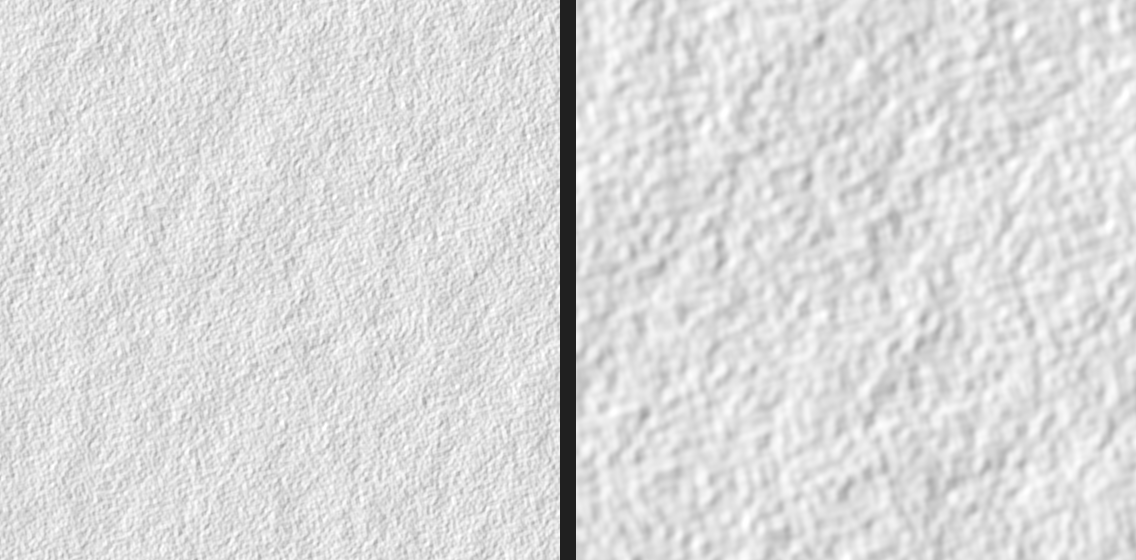
Left, the full canvas; right, a detail of the centre.
Write a Shadertoy shader that draws this texture.

```glsl
// Rough white paper lit by a grazing lamp at the upper left.
// A fractal gradient-noise height field is embossed: its slope along the
// light direction brightens or darkens an even light grey.

// Integer hash giving a gradient of random direction and length per cell.
vec2 cellGradient(vec2 cell) {
    uvec2 q = uvec2(ivec2(cell) + 4096);
    uint h = q.x * 1664525u + q.y * 1013904223u;
    h = (h ^ (h >> 16u)) * 2246822519u;
    h = (h ^ (h >> 13u)) * 3266489917u;
    h ^= h >> 16u;
    float angle = float(h & 65535u) / 65536.0 * 6.28319;
    float size = 0.4 + 1.1 * float(h >> 16u) / 65536.0;
    return size * vec2(cos(angle), sin(angle));
}

float gradientNoise(vec2 p) {
    vec2 cell = floor(p), f = p - cell;
    vec2 blend = f * f * f * (f * (f * 6.0 - 15.0) + 10.0);
    vec2 e = vec2(1.0, 0.0);
    float bottom = mix(dot(cellGradient(cell), f),
                       dot(cellGradient(cell + e), f - e), blend.x);
    float top = mix(dot(cellGradient(cell + e.yx), f - e.yx),
                    dot(cellGradient(cell + 1.0), f - 1.0), blend.x);
    return mix(bottom, top, blend.y);
}

// Paper relief: close octaves, each turned, so that no lattice shows.
// Broad swells stay faint and even; the finest grain is much steeper.
float paperHeight(vec2 p) {
    float height = 0.0, frequency = 8.0;
    mat2 turn = mat2(0.8, 0.6, -0.6, 0.8);
    for (int octave = 0; octave < 7; octave++) {
        float fineness = float(octave) / 6.0;
        float steepness = 0.16 + 0.7 * fineness * fineness * fineness;
        p = turn * p + 3.7;
        height += steepness / frequency * gradientNoise(p * frequency);
        frequency *= 1.58;
    }
    return height;
}

void mainImage(out vec4 fragColor, in vec2 fragCoord) {
    vec2 uv = fragCoord / iResolution.y;

    // Slope along the light, by central difference
    vec2 toLight = normalize(vec2(-0.93, 0.36));
    float reach = 0.001;
    float slope = (paperHeight(uv - toLight * reach)
                 - paperHeight(uv + toLight * reach)) / (2.0 * reach);

    // Even grey paper; highlights saturate a little sooner than shadows
    float grey = 0.87 + 0.072 * slope - 0.006 * slope * slope;
    fragColor = vec4(vec3(clamp(grey, 0.0, 1.0)), 1.0);
}
```
